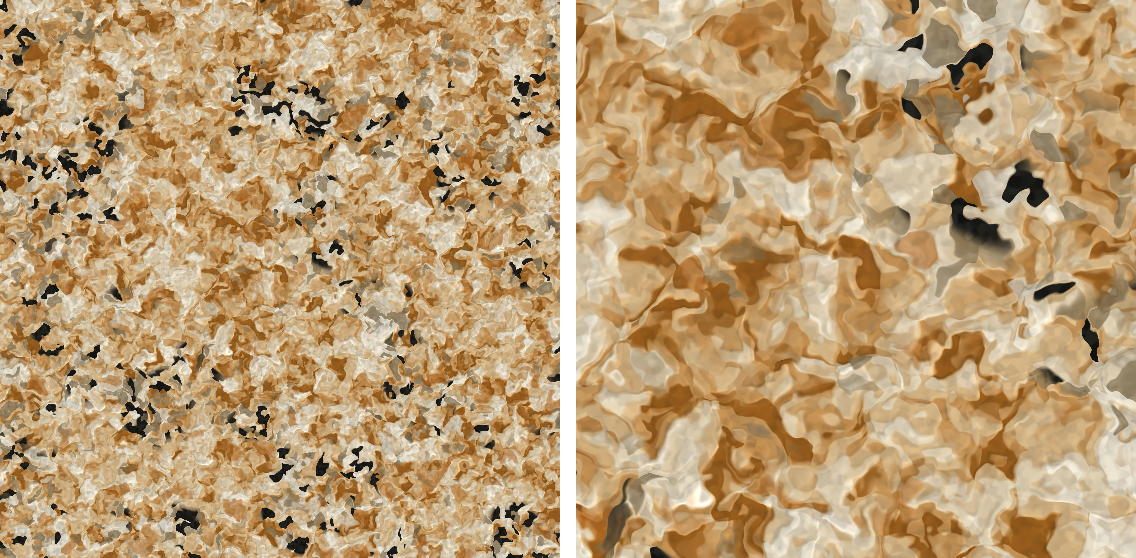
Left, the full canvas; right, a detail of the centre.
A Shadertoy shader for this texture:

```glsl
// Polished golden granite: cream, tan and ochre grains with clustered black mica.
// Every layer is one cellular noise whose cells blend softly or crisply;
// a warped domain roughens the grains and a small slope term adds relief.

vec3 hash3(vec2 cell) {
    vec3 h = fract(cell.xyx * vec3(0.1031, 0.1030, 0.0973));
    h += dot(h, h.yxz + 33.33);
    return fract((h.xxy + h.yzz) * h.zyx);
}

// Random triple per cell, blended across borders; a high crispness gives sharp grains.
vec3 grains(vec2 p, float crispness) {
    vec2 base = floor(p);
    vec3 sum = vec3(0.0);
    float total = 0.0;
    for (int y = -1; y <= 1; y++) {
        for (int x = -1; x <= 1; x++) {
            vec2 cell = base + vec2(x, y);
            vec2 d = cell + hash3(cell + 57.0).xy - p;
            float weight = exp(-crispness * dot(d, d));
            sum += weight * hash3(cell + 211.0);
            total += weight;
        }
    }
    return sum / total;
}

// Large, medium and fine grains summed to one mineral tone around 0.5.
float mineralTone(vec2 p) {
    return 0.40 * grains(p * 33.0 + 3.0, 22.0).x
         + 0.36 * grains(p * vec2(58.0, 66.0) + 19.0, 20.0).y
         + 0.24 * grains(p * 125.0 + 41.0, 12.0).z;
}

vec3 mineralColor(float tone) {
    vec3 brown = vec3(0.57, 0.35, 0.11);
    vec3 ochre = vec3(0.74, 0.55, 0.32);
    vec3 tan_ = vec3(0.80, 0.68, 0.50);
    vec3 cream = vec3(0.83, 0.77, 0.66);
    vec3 color = mix(brown, ochre, smoothstep(0.22, 0.36, tone));
    color = mix(color, tan_, smoothstep(0.36, 0.47, tone));
    color = mix(color, cream, smoothstep(0.52, 0.63, tone));
    return mix(color, vec3(0.88, 0.85, 0.78), smoothstep(0.68, 0.80, tone));
}

void mainImage(out vec4 fragColor, in vec2 fragCoord) {
    vec2 p = fragCoord / iResolution.y;

    // Ragged grain outlines
    vec2 q = p + 0.022 * (grains(p * 42.0 + 7.0, 5.0).xy - 0.5)
               + 0.008 * (grains(p * 120.0 + 29.0, 5.0).yz - 0.5);

    // Feldspar and quartz, with relief lit from the upper left
    float tone = mineralTone(q);
    float relief = tone - mineralTone(q + vec2(0.002, -0.002));
    vec3 color = mineralColor(tone);

    // Rusty stains inside some grains
    float stain = grains(q * 47.0 + 83.0, 9.0).x;
    color = mix(color, vec3(0.66, 0.39, 0.13), 0.6 * smoothstep(0.80, 0.95, stain));

    // Pale quartz and dark mica gather in the same loose clusters
    float cluster = 0.5 * (grains(p * 10.0 + 13.0, 6.0).x - 0.5);
    vec3 chip = grains(q * 72.0 + 61.0, 18.0);
    float quartz = grains(q * 44.0 + 97.0, 16.0).y + cluster;
    color = mix(color, vec3(0.80, 0.79, 0.74), 0.75 * smoothstep(0.90, 1.0, quartz));
    color = mix(color, vec3(0.52, 0.46, 0.35), 0.8 * smoothstep(0.88, 0.96, chip.y + 0.6 * cluster));
    float mica = chip.x + cluster;
    color = mix(color, vec3(0.50, 0.42, 0.29), 0.7 * smoothstep(0.84, 0.95, mica));

    // Surface shading, then black flakes on top
    float grit = grains(p * 210.0 + 5.0, 8.0).x - 0.5;
    color *= 1.0 + 0.45 * relief + 0.14 * grit;
    color = mix(color, vec3(0.10, 0.10, 0.09) + 0.08 * grit, smoothstep(0.94, 1.0, mica));

    fragColor = vec4(clamp(color, 0.0, 1.0), 1.0);
}
```
